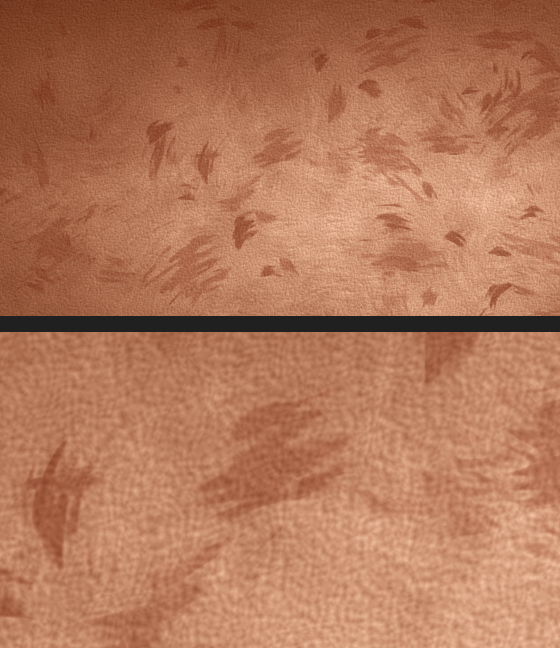
Top, the full canvas; bottom, a detail of the centre.
Give the GLSL for this texture, as a WebGL 1 fragment shader.

```glsl
precision highp float;
// Brushed copper plaster: a soft pool of light over a mottled wall, with
// ragged, curved brush dabs of three sizes scattered on jittered cell grids.
// Cellular noise embosses the fine grain; layered sines steer the brush.

uniform vec2 u_resolution;

#define DARK_COPPER vec3(0.38, 0.19, 0.10)
#define PALE_COPPER vec3(0.87, 0.66, 0.53)
#define TONE_CURVE vec3(0.76, 1.0, 1.07)
#define LIGHT_CENTRE vec2(0.74, 0.30)
#define LIGHT_FALLOFF vec2(1.9, 2.9)
#define LIGHT_PEAK 0.94
#define DAB_DEPTH 0.50
#define SCRATCH_DEPTH 0.26
#define CLOUD_DEPTH 0.60
#define GRAIN_SCALE 140.0
#define GRAIN_DEPTH 0.25
#define SPECKLE_DEPTH 0.14

float hash(vec2 p) {
  vec3 q = fract(p.xyx * 0.1031);
  q += dot(q, q.yzx + 33.33);
  return fract((q.x + q.y) * q.z);
}

vec2 hash2(vec2 p) {
  return vec2(hash(p), hash(p + 71.7));
}

float noise(vec2 p) {
  vec2 i = floor(p), f = fract(p);
  f = f * f * (3.0 - 2.0 * f);
  return mix(mix(hash(i), hash(i + vec2(1.0, 0.0)), f.x),
             mix(hash(i + vec2(0.0, 1.0)), hash(i + 1.0), f.x), f.y);
}

// Soft blotches, four octaves, centred on zero
float clouds(vec2 p) {
  float sum = 0.0, amp = 0.5;
  for (int i = 0; i < 4; i++) {
    sum += amp * (noise(p) - 0.5);
    p = mat2(1.6, 1.2, -1.2, 1.6) * p + 11.3;
    amp *= 0.6;
  }
  return sum;
}

// Distance to the nearest grain point
float cellular(vec2 p) {
  vec2 id = floor(p);
  float nearest = 2.0;
  for (int j = -1; j <= 1; j++) {
    for (int i = -1; i <= 1; i++) {
      vec2 c = id + vec2(float(i), float(j));
      nearest = min(nearest, length(c + hash2(c) - p));
    }
  }
  return nearest;
}

// Slowly turning brush direction
float brushAngle(vec2 p) {
  return 0.35 + 0.7 * sin(2.6 * p.x + 1.7 * p.y - 1.6)
       + 0.4 * sin(4.1 * p.y - 3.0 * p.x);
}

// Scattered dabs: x is the ragged dark body, y the hair scratches around it
vec2 brushDabs(vec2 p, float cell, float cover, float seed) {
  vec2 g = p / cell, id = floor(g);
  float body = 0.0, scratch = 0.0;
  float ragged = clouds(p * 11.0 + seed);
  for (int j = -1; j <= 1; j++) {
    for (int i = -1; i <= 1; i++) {
      vec2 c = id + vec2(float(i), float(j));
      vec2 place = hash2(c + seed), shape = hash2(c + seed + 19.3);
      vec2 centre = c + 0.2 + 0.6 * place;
      vec2 d = g - centre;
      float a = brushAngle(centre * cell) + 2.2 * (shape.x - 0.5);
      vec2 q = mat2(cos(a), -sin(a), sin(a), cos(a)) * d;
      q.y += 1.3 * (shape.y - 0.5) * q.x * q.x;
      float hair = noise(q * cell * vec2(24.0, 125.0) + 40.0 * place);
      float tuft = noise(q * cell * vec2(17.0, 58.0) + 60.0 * shape);
      vec2 size = vec2(0.56, 0.30) * (0.65 + 0.5 * place.yx);
      float edge = 0.9 - length(q / size) + 0.5 * min(q.x / size.x, 0.0)
                 + 1.0 * (hair - 0.5) + 1.1 * (tuft - 0.5) + 1.2 * ragged;
      float present = step(hash(c + seed + 7.0), cover);
      float load = present * (0.4 + 0.6 * shape.y) * (0.7 + 0.5 * hair);
      body = max(body, load * smoothstep(0.0, 0.6, edge));
      scratch += (hair - 0.5) * (1.0 - smoothstep(0.2, 1.1, length(d)));
    }
  }
  return vec2(body, scratch * smoothstep(-0.15, 0.2, ragged));
}

void main() {
  vec2 uv = gl_FragCoord.xy / u_resolution;
  vec2 p = gl_FragCoord.xy / u_resolution.y;

  // Pool of light
  vec2 away = uv - LIGHT_CENTRE;
  float tone = LIGHT_PEAK * exp(-dot(away * away, LIGHT_FALLOFF));

  // Mottling and brush work, large to small
  vec2 broad = brushDabs(p, 0.36, 0.65, 3.0);
  vec2 small = brushDabs(p + 0.13, 0.18, 0.42, 47.0);
  vec2 tiny = brushDabs(p + 0.41, 0.085, 0.16, 83.0);
  float dabs = max(0.75 * broad.x, max(small.x, tiny.x));
  tone *= 1.0 + CLOUD_DEPTH * clouds(p * 5.0 + 2.0);
  tone *= 1.0 - DAB_DEPTH * dabs;
  tone *= 1.0 + SCRATCH_DEPTH * (broad.y + small.y);

  // Embossed grain, lit from the upper right, and bright specks
  vec2 g = p * GRAIN_SCALE + 1.2 * vec2(noise(p * 30.0), noise(p * 30.0 + 9.0));
  float relief = cellular(g + 0.35) - cellular(g - 0.35);
  float speckle = noise(p * 265.0) - 0.5;
  tone += (GRAIN_DEPTH * relief + SPECKLE_DEPTH * speckle) * (0.35 + 0.65 * tone);

  vec3 copper = mix(DARK_COPPER, PALE_COPPER,
                    pow(vec3(clamp(tone, 0.01, 1.2)), TONE_CURVE));
  copper += dabs * vec3(0.015, -0.012, -0.008);
  gl_FragColor = vec4(copper, 1.0);
}
```
